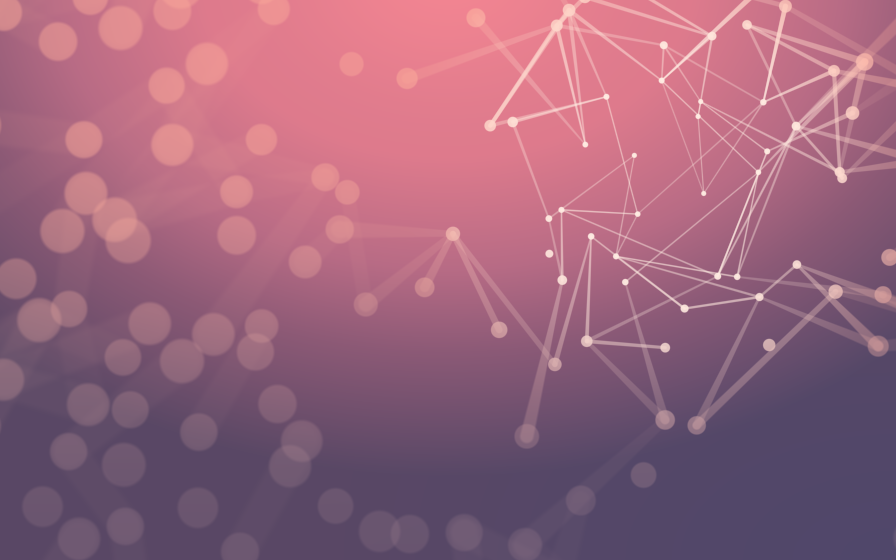
Reproduce this background procedurally as a Shadertoy shader.

```glsl
// A web of linked nodes over a rose-to-violet glow, sharp at one focal point and
// blurring into pale discs and wide streaks away from it. Nodes sit on a jittered
// grid; each one links to a few hashed neighbours. Units: canvas height = 1.

const vec2  GLOW_CENTER  = vec2(0.80, 1.05);
const vec2  GLOW_STRETCH = vec2(0.75, 1.0);
const vec2  FOCUS        = vec2(1.19, 0.69);
const float CELL         = 0.1;     // grid spacing
const float SHARP_RADIUS = 0.0047;  // node size at the focus
const float BLUR_RADIUS  = 0.036;   // node size far from it
const int   REACH        = 3;       // cells searched around a pixel
const int   LINKS        = 3;       // link attempts per node

const vec3 GLOW   = vec3(0.95, 0.52, 0.57);
const vec3 ROSE   = vec3(0.87, 0.48, 0.55);
const vec3 MAUVE  = vec3(0.72, 0.42, 0.52);
const vec3 PLUM   = vec3(0.55, 0.35, 0.46);
const vec3 VIOLET = vec3(0.35, 0.28, 0.395);
const vec3 PEACH  = vec3(0.98, 0.66, 0.60);
const vec3 DUSK   = vec3(0.72, 0.58, 0.62);
const vec3 CREAM  = vec3(1.00, 0.93, 0.89);

vec2 hash22(vec2 p) {
    vec3 q = fract(vec3(p.xyx) * vec3(0.1031, 0.1030, 0.0973));
    q += dot(q, q.yzx + 33.33);
    return fract((q.xx + q.yz) * q.zy);
}

// Smooth bump that is 1 at the center
float bump(vec2 p, vec2 center, float size) {
    vec2 d = (p - center) / size;
    return exp(-dot(d, d));
}

// 0 in focus, 1 fully blurred
float blurAt(vec2 p) {
    return smoothstep(0.10, 0.95, distance(p, FOCUS));
}

vec2 nodePosition(vec2 cell) {
    return (cell + hash22(cell + 17.0)) * CELL;
}

float nodeRadius(vec2 cell, float blur) {
    float variation = mix(0.88, 1.12, hash22(cell + 71.0).x);
    return mix(SHARP_RADIUS, BLUR_RADIUS, blur) * variation;
}

// Denser near the focus, with a few quiet gaps
bool nodeExists(vec2 cell) {
    vec2 p = (cell + 0.5) * CELL;
    float gaps = bump(p, vec2(0.67, 0.84), 0.17) + bump(p, vec2(1.47, 0.18), 0.16)
               + bump(p, vec2(1.18, 0.08), 0.13) + bump(p, vec2(0.78, 0.25), 0.13);
    float density = 0.70 + 0.25 * bump(p, FOCUS, 0.45) - 0.65 * gaps;
    return hash22(cell + 43.0).x < density;
}

vec3 background(vec2 p) {
    float d = length((p - GLOW_CENTER) * GLOW_STRETCH);
    vec3 color = mix(GLOW, ROSE, smoothstep(0.0, 0.33, d));
    color = mix(color, MAUVE, clamp((d - 0.33) / 0.20, 0.0, 1.0));
    color = mix(color, PLUM, clamp((d - 0.53) / 0.15, 0.0, 1.0));
    color = mix(color, VIOLET, clamp((d - 0.68) / 0.22, 0.0, 1.0));
    // Cooler toward the lower right
    float cool = smoothstep(0.4, 1.6, p.x) * (1.0 - smoothstep(0.0, 0.7, p.y));
    return color + cool * vec3(-0.035, 0.0, 0.02);
}

// Tapered streak between two nodes
float linkCoverage(vec2 p, vec2 a, vec2 b, float widthA, float widthB, float aa) {
    vec2 ab = b - a;
    float h = clamp(dot(p - a, ab) / dot(ab, ab), 0.0, 1.0);
    float width = mix(widthA, widthB, h);
    float edge = max(aa, width * 0.25);
    return 1.0 - smoothstep(width - edge, width + edge, distance(p, a + ab * h));
}

void mainImage(out vec4 fragColor, in vec2 fragCoord) {
    vec2 p = fragCoord / iResolution.y;
    float aa = 0.8 / iResolution.y;
    vec2 home = floor(p / CELL);
    vec3 color = background(p);
    float height = smoothstep(0.0, 0.8, p.y);
    vec3 softTint = mix(DUSK, PEACH, height);
    float linkGap = 1.0;  // light left uncovered by links
    float nodeGap = 1.0;  // light left uncovered by nodes

    for (int j = -REACH; j <= REACH; j++)
    for (int i = -REACH; i <= REACH; i++) {
        vec2 cell = home + vec2(i, j);
        if (!nodeExists(cell)) continue;
        vec2 a = nodePosition(cell);
        float blurA = blurAt(a);
        float radiusA = nodeRadius(cell, blurA);

        // Node disc
        float edge = max(aa, radiusA * 0.10);
        float disc = 1.0 - smoothstep(radiusA - edge, radiusA + edge, distance(p, a));
        float softAlpha = mix(0.17, 0.45, height);
        nodeGap *= 1.0 - disc * mix(0.95, softAlpha, smoothstep(0.0, 0.65, blurA));

        // Links to nearby nodes
        for (int k = 0; k < LINKS; k++) {
            vec2 seed = cell + 101.0 + 37.0 * float(k);
            vec2 target = cell + floor(hash22(seed) * 5.0) - 2.0;
            bool skipped = hash22(seed + 7.0).x > mix(0.75, 0.3, blurA);
            if (skipped || target == cell || !nodeExists(target)) continue;
            vec2 b = nodePosition(target);
            float blurB = blurAt(b);
            float widthA = radiusA * mix(0.22, 0.85, blurA);
            float widthB = nodeRadius(target, blurB) * mix(0.22, 0.85, blurB);
            float strength = mix(0.60, 0.07, smoothstep(0.0, 0.6, 0.5 * (blurA + blurB)));
            strength *= mix(0.5, 1.1, hash22(seed + 13.0).y);
            linkGap *= 1.0 - strength * linkCoverage(p, a, b, widthA, widthB, aa);
        }
    }

    vec3 tint = mix(CREAM, softTint, smoothstep(0.0, 0.45, blurAt(p)));
    color = mix(color, tint, 1.0 - linkGap);
    color = mix(color, tint, 1.0 - nodeGap);
    fragColor = vec4(color, 1.0);
}
```
